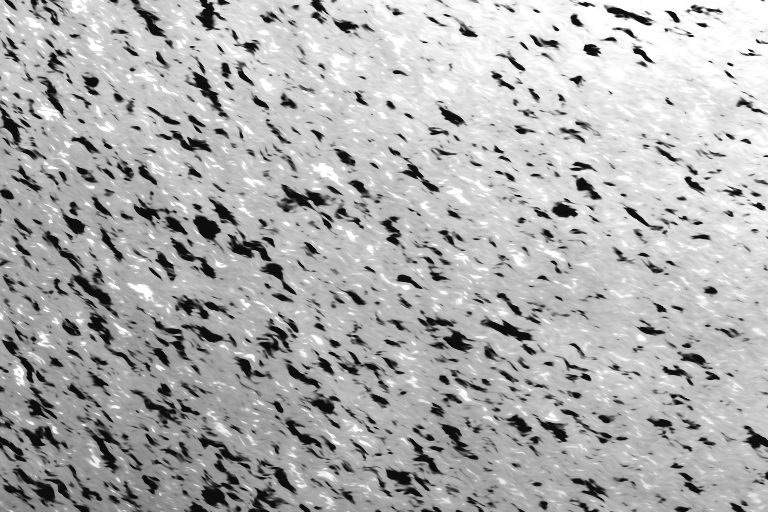
Reproduce this texture procedurally as a WebGL 2 fragment shader.

```glsl
#version 300 es
precision highp float;

uniform vec2 u_resolution;
out vec4 outColor;

vec3 hash3(vec3 p) {
  p = fract(p * vec3(0.1031, 0.1030, 0.0973));
  p += dot(p, p.yxz + 33.33);
  return fract((p.xxy + p.yxx) * p.zyx);
}

// Cellular noise: signed, slanted grains scattered over a grid
float grains(vec2 p, float scale, float slant, float seed) {
  vec2 q = p * scale;
  vec2 home = floor(q);
  float sum = 0.0;
  for (int j = -1; j <= 1; j++) {
    for (int i = -1; i <= 1; i++) {
      vec2 cell = home + vec2(i, j);
      // Grains lie flatter towards the right
      float lean = -slant * mix(0.92, 0.42, clamp(cell.x / scale / 1.5, 0.0, 1.0));
      for (int k = 0; k < 3; k++) {
        vec3 rnd = hash3(vec3(cell + 50.0, seed + float(k) * 7.0));
        float angle = lean + (fract(rnd.z * 17.0) - 0.5) * 0.6;
        vec2 axis = vec2(cos(angle), sin(angle));
        vec2 d = q - cell - rnd.xy;
        vec2 local = vec2(dot(d, axis), dot(d, vec2(-axis.y, axis.x)));
        local /= vec2(0.95, 0.34);
        float body = max(1.0 - dot(local, local), 0.0);
        sum += body * body * (rnd.z * 2.0 - 1.0);
      }
    }
  }
  return sum;
}

void main() {
  vec2 uv = gl_FragCoord.xy / u_resolution;
  vec2 p = gl_FragCoord.xy / u_resolution.y;

  // Ragged outlines from layered sines
  vec2 warped = p + 0.003 * sin(p.yx * vec2(95.0, 73.0) + 3.0 * sin(p * 31.0));

  // Relief from coarse to fine
  float patches = grains(p, 6.0, 1.0, 3.0);
  float fine = grains(warped, 92.0, 0.55, 61.0);
  float relief = 0.55 * grains(warped, 21.0, 1.0, 11.0)
               + 0.46 * grains(warped, 41.0, 0.8, 37.0)
               + 0.24 * fine + 0.08 * patches;

  // Light falls from the upper right
  float tone = 0.51 + 0.20 * uv.x + 0.26 * uv.y;
  tone += 0.06 * smoothstep(0.6, 1.0, uv.y) * smoothstep(0.1, 0.7, uv.x);
  tone += 0.045 * patches - 0.10 * relief - 0.025 * fine;
  tone += 0.012 * sin(p.x * 67.0 + 2.0 * sin(p.y * 19.0)) * sin(p.y * 23.0 + p.x * 9.0);

  // Dark hollows, denser at the lower left
  float edge = 0.03 + 0.20 * uv.x + 0.13 * uv.y;
  float hollow = smoothstep(edge, edge + 0.42, relief);
  tone = mix(tone, 0.03, 0.96 * hollow);

  // Small glints on the raised side
  float glint = smoothstep(0.5, 1.0, -relief - 0.25 * fine);
  tone += glint * mix(0.28, 0.08, uv.x);

  outColor = vec4(vec3(clamp(tone, 0.0, 1.0)), 1.0);
}
```
